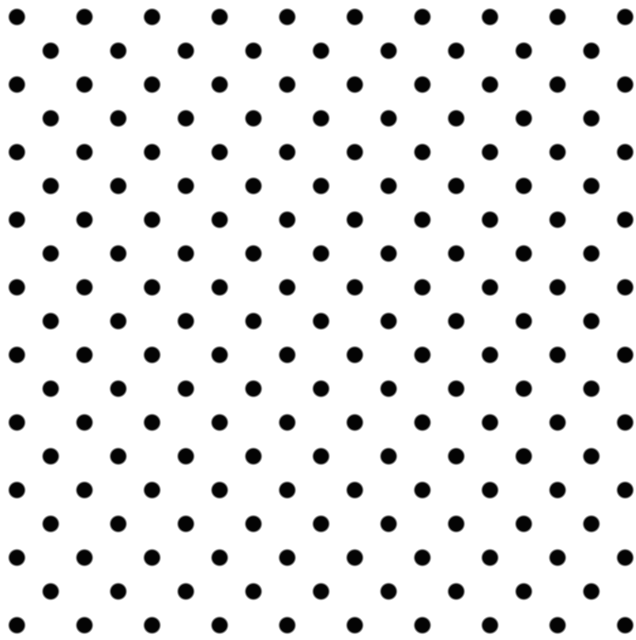
Reproduce this pattern procedurally as a WebGL 1 fragment shader.

```glsl
precision highp float;
// Small black polka dots on white, staggered so each row sits half a step along.
// Two square lattices, one shifted by half a cell both ways, give the distance
// to the nearest dot centre; a soft threshold turns it into ink.

uniform vec2 u_resolution;

// Distance to the nearest point of the unit square lattice.
float latticeDistance(vec2 p) {
  return length(fract(p + 0.5) - 0.5);
}

void main() {
  // One cell is the step between neighbouring dots in a row.
  float cellSize = 0.1056;
  vec2 cell = (gl_FragCoord.xy / u_resolution.y - vec2(0.0264, 0.0231)) / cellSize;

  float centreDistance = min(latticeDistance(cell), latticeDistance(cell + 0.5));

  // Slightly soft rim, never thinner than a pixel.
  float pixel = 1.0 / (cellSize * u_resolution.y);
  float softness = max(0.023, 0.7 * pixel);
  float ink = 1.0 - smoothstep(-softness, softness, centreDistance - 0.119);

  gl_FragColor = vec4(mix(vec3(1.0), vec3(0.015), ink), 1.0);
}
```
